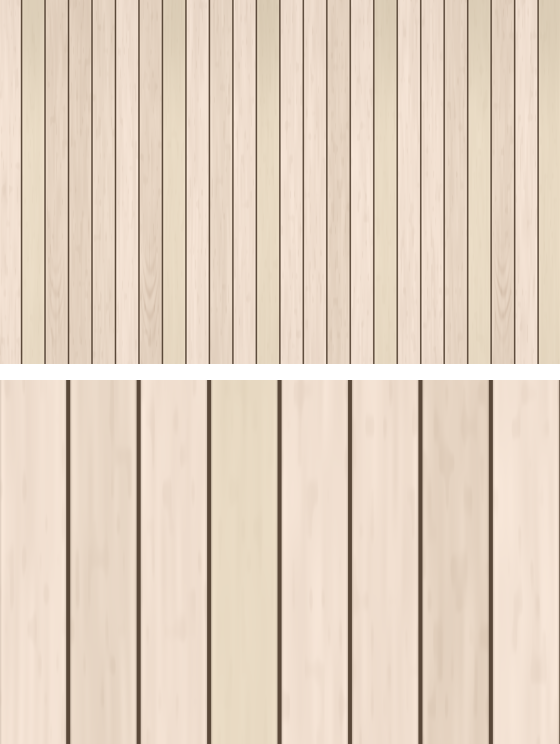
Top: the whole. Bottom: its middle third, enlarged.
Give the GLSL for this texture, as a WebGL 1 fragment shader.

```glsl
precision highp float;

// Pale vertical wood planks, about 24 across, parted by thin dark brown seams.
// Each plank takes a pink, beige or yellow tone from its index; stretched value
// noise gives the grain, and a few planks carry nested arches near the bottom.

uniform vec2 u_resolution;

float hash(vec2 p) {
  vec3 q = fract(p.xyx * 0.1031);
  q += dot(q, q.yzx + 33.33);
  return fract((q.x + q.y) * q.z);
}

float noise(vec2 p) {
  vec2 cell = floor(p), f = fract(p);
  f = f * f * (3.0 - 2.0 * f);
  return mix(mix(hash(cell), hash(cell + vec2(1.0, 0.0)), f.x),
             mix(hash(cell + vec2(0.0, 1.0)), hash(cell + 1.0), f.x), f.y);
}

// 1.0 where two whole numbers agree
float same(float a, float b) {
  return 1.0 - step(0.5, abs(a - b));
}

// Yellow planks recur at steps of four and five, with one near each side
float yellowPlank(float id) {
  float m = mod(id, 9.0);
  float recurring = (same(m, 2.0) + same(m, 7.0)) * step(2.5, id);
  return min(recurring + same(abs(id - 12.0), 11.0), 1.0);
}

float beigePlank(float id) {
  float m = mod(id, 5.0);
  return max(same(m, 1.0) + same(m, 4.0), step(abs(id - 3.0), 1.5));
}

vec3 plankTone(float id, float height) {
  float yellow = yellowPlank(id);
  vec3 tone = mix(vec3(0.942, 0.872, 0.812), vec3(0.908, 0.838, 0.769), beigePlank(id));
  tone = mix(tone, vec3(0.912, 0.855, 0.765), yellow);
  tone += (hash(vec2(id, 4.7)) - 0.5) * vec3(0.016, 0.020, 0.024);
  // Duller towards the ends, most of all at the top of yellow planks
  tone -= smoothstep(0.6, 1.0, height) * mix(0.018, 0.055, yellow);
  tone -= (1.0 - smoothstep(0.0, 0.3, height)) * 0.012;
  return tone;
}

// Signed brightness of the wood grain
float grain(vec2 p, float id) {
  vec2 q = p + vec2(id * 0.37, id * 1.73);
  q.x += 0.0025 * (noise(q * vec2(20.0, 9.0)) - 0.5);
  float bands = noise(q * vec2(110.0, 4.0)) - 0.5;
  float fibres = noise(q * vec2(330.0, 16.0)) - 0.5;
  float pores = smoothstep(0.68, 0.95, noise(q * vec2(290.0, 48.0)));
  float strength = mix(1.0, 0.45, yellowPlank(id));
  return strength * (0.026 * bands + 0.036 * fibres - 0.026 * pores);
}

// Nested arches, opening upwards
float arches(vec2 p, float across, float id) {
  float x = across - 0.5 + 0.1 * (noise(vec2(p.y * 25.0, id)) - 0.5);
  float rings = 0.5 + 0.5 * cos(150.0 * (p.y - 0.5 * x * x));
  float reach = (p.y - 0.12) / 0.07;
  float fade = exp(-reach * reach) * (1.0 - smoothstep(0.15, 0.45, abs(x)));
  float strength = same(mod(id, 15.0), 6.0) + 0.6 * same(id, 2.0);
  return strength * fade * rings * rings;
}

void main() {
  vec2 p = gl_FragCoord.xy / u_resolution.x;
  float height = gl_FragCoord.y / u_resolution.y;
  float pixel = 1.0 / u_resolution.x;

  // Plank index and distance to the nearest seam
  float pitch = 0.04193;
  float place = (p.x - 0.0385) / pitch + 1.0;
  float id = floor(place), across = fract(place);
  float seam = min(across, 1.0 - across) * pitch;

  // Wood
  vec3 color = plankTone(id, height);
  color += grain(p, id) * vec3(0.9, 1.0, 1.1);
  color -= arches(p, across, id) * vec3(0.050, 0.060, 0.065);

  // Pale rim beside a soft, dark seam
  color += 0.018 * (1.0 - smoothstep(0.0025, 0.0055, seam));
  color = mix(color, vec3(0.59, 0.53, 0.47), 0.35 * (1.0 - smoothstep(0.0008, 0.0028, seam)));
  float line = 1.0 - smoothstep(0.0012 - 0.7 * pixel, 0.0012 + 0.7 * pixel, seam);
  color = mix(color, vec3(0.35, 0.28, 0.22), line);

  gl_FragColor = vec4(color, 1.0);
}
```
